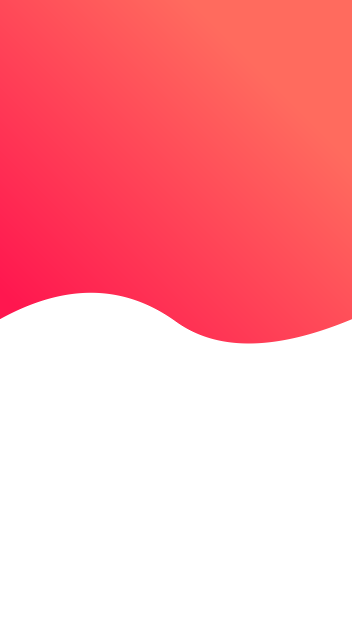
Write a Shadertoy shader that draws this background.

```glsl
// Diagonal crimson-to-coral gradient above a white field with a wavy edge.

// Height at x of a quadratic curve from a to b, pulled toward control point c
float curveHeight(float x, vec2 a, vec2 c, vec2 b) {
    float bend = a.x - 2.0 * c.x + b.x;
    float pull = c.x - a.x;
    float reach = x - a.x;
    // Stable root of bend*t*t + 2*pull*t = reach
    float t = reach / (pull + sqrt(max(pull * pull + bend * reach, 0.0)));
    return mix(mix(a.y, c.y, t), mix(c.y, b.y, t), t);
}

// A crest on the left flows into a trough on the right
float waveHeight(float x) {
    vec2 middle = vec2(0.5, 0.4974);
    return x < middle.x
        ? curveHeight(x, vec2(0.0, 0.5013), vec2(0.278, 0.5857), middle)
        : curveHeight(x, middle, vec2(0.677, 0.4273), vec2(1.0, 0.5013));
}

void mainImage(out vec4 fragColor, in vec2 fragCoord) {
    vec2 uv = fragCoord / iResolution.xy;

    // Gradient from the left end of the wave to the upper right
    float ramp = clamp(dot(uv, vec2(0.731, 1.328)) - 0.724, 0.0, 1.0);
    vec3 crimson = vec3(1.0, 0.09, 0.31);
    vec3 coral = vec3(1.0, 0.42, 0.37);
    vec3 color = mix(crimson, coral, ramp);

    // White field below the wave, with a one-pixel soft edge
    float above = (uv.y - waveHeight(uv.x)) * iResolution.y;
    color = mix(vec3(1.0), color, clamp(above + 0.5, 0.0, 1.0));

    fragColor = vec4(color, 1.0);
}
```
